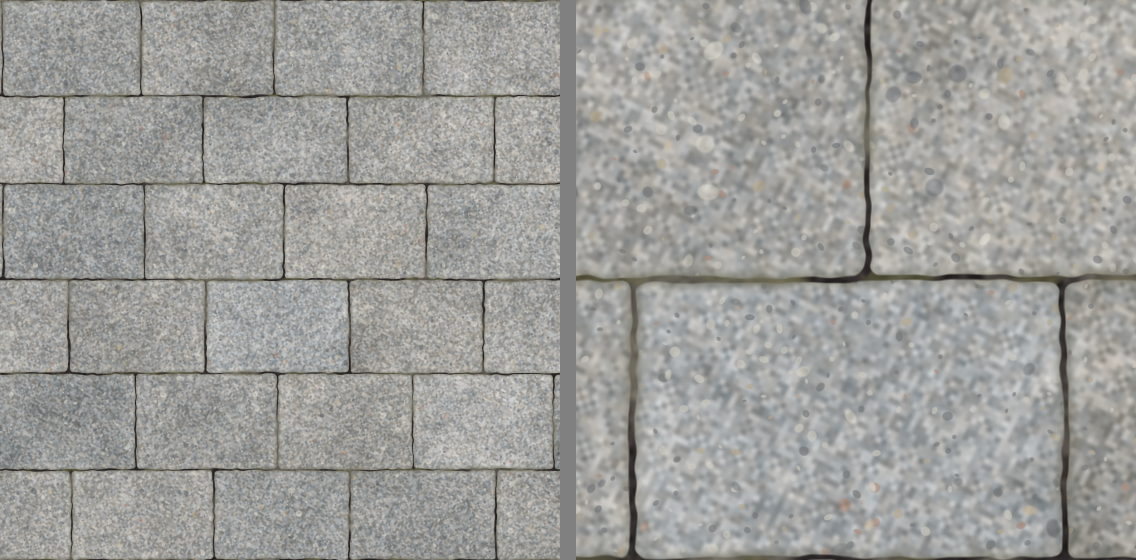
Left, the full canvas; right, a detail of the centre.
This texture is drawn by a Shadertoy shader. Its source:

```glsl
// Grey concrete paving: six courses of four stones in running bond, tiling at the edges.
// Jittered seams bound rounded boxes; periodic value noise gives grain, wear and dirt,
// and sparse hashed cells scatter pebbles through the stone.

vec3 hash3(vec2 p) {
    vec3 q = fract(p.xyx * vec3(0.1031, 0.1030, 0.0973));
    q += dot(q, q.yxz + 33.33);
    return fract((q.xxy + q.yzz) * q.zyx);
}

// Value noise that repeats after n cells across the unit square
float noise(vec2 p, float n) {
    p *= n;
    vec2 i = floor(p), f = p - i;
    f *= f * (3.0 - 2.0 * f);
    vec2 a = mod(i, n), b = mod(i + 1.0, n);
    return mix(mix(hash3(a + n).x, hash3(vec2(b.x, a.y) + n).x, f.x),
               mix(hash3(vec2(a.x, b.y) + n).x, hash3(b + n).x, f.x), f.y);
}

// Seam heights in courses, and seam positions along a course in stones
float rowSeam(float r) {
    float k = mod(r, 6.0);
    return r + step(0.5, k) * 0.07 * (hash3(vec2(k, 91.0)).x - 0.5);
}

float columnSeam(float c, float r) {
    return c + 0.10 * (hash3(vec2(mod(c, 4.0) + 17.0, mod(r, 6.0) + 5.0)).y - 0.5);
}

// One possible pebble per cell, kept inside the cell; alpha is its coverage
vec4 pebble(vec2 p, float n, float density, float pixel) {
    vec2 cell = floor(p * n), id = mod(cell, n);
    vec3 h = hash3(id + n * 2.0), k = hash3(id + n * 3.0 + 7.0);
    vec2 v = p * n - cell - mix(vec2(0.36), vec2(0.64), h.xy);
    float a = 6.2832 * k.x;
    v = mat2(cos(a), -sin(a), sin(a), cos(a)) * v;
    float radius = mix(0.14, 0.34, k.y * k.y);
    float d = length(v * vec2(1.0, 1.0 + 0.7 * h.x)) - radius;
    float soft = max(0.06, 0.7 * pixel * n);
    vec3 color = mix(vec3(0.45, 0.46, 0.47), vec3(0.80, 0.79, 0.75), step(0.40, k.z));
    color = mix(color, vec3(0.71, 0.66, 0.56), step(0.76, k.z));
    color = mix(color, vec3(0.67, 0.55, 0.49), step(0.92, k.z));
    return vec4(color, step(h.z, density) * (1.0 - smoothstep(-soft, soft, d)));
}

void mainImage(out vec4 fragColor, in vec2 fragCoord) {
    vec2 p = fragCoord / iResolution.xy;
    float pixel = 1.0 / iResolution.y;

    // Ragged outlines come from a small warp
    vec2 q = p + 0.0025 * (vec2(noise(p, 19.0), noise(p, 23.0)) - 0.5)
               + 0.0025 * (vec2(noise(p, 103.0), noise(p, 97.0)) - 0.5);

    // Find the course, then the stone within it
    float y = q.y * 6.0, r = floor(y);
    r += step(rowSeam(r + 1.0), y) - step(y, rowSeam(r));
    float x = q.x * 4.0 - 0.5 * (1.0 - mod(r, 2.0)), c = floor(x);
    c += step(columnSeam(c + 1.0, r), x) - step(x, columnSeam(c, r));
    vec3 stoneRandom = hash3(vec2(mod(c, 4.0) + 31.0, mod(r, 6.0) + 57.0));

    // Rounded box distance, negative inside; the gap opens and closes along the seam
    vec2 low = vec2(columnSeam(c, r), rowSeam(r));
    vec2 high = vec2(columnSeam(c + 1.0, r), rowSeam(r + 1.0));
    vec2 toCenter = abs(vec2(x, y) - 0.5 * (low + high)) / vec2(4.0, 6.0);
    float gap = 0.0004 + 0.0007 * stoneRandom.z + 0.0013 * noise(p, 31.0);
    vec2 side = toCenter - 0.5 * (high - low) / vec2(4.0, 6.0) + gap;
    vec2 corner = side + 0.006;
    float d = length(max(corner, 0.0)) + min(max(corner.x, corner.y), 0.0) - 0.006;

    // Stone: broad stains and per-stone tone, then grain on slanted lattices that still tile
    float broad = 0.06 * (noise(p, 5.0) - 0.5) + 0.08 * (noise(p, 11.0) - 0.5)
                + 0.06 * (noise(p, 37.0) - 0.5) + 0.075 * (stoneRandom.x - 0.5);
    float grain = 0.10 * (noise(mat2(1, 1, -1, 1) * p, 89.0) - 0.5)
                + 0.22 * (noise(mat2(2, 1, -1, 2) * p, 127.0) - 0.5);
    float tone = broad + grain;
    vec3 color = vec3(0.619, 0.624, 0.619) + tone * vec3(1.04, 1.0, 0.98);
    color += (stoneRandom.y - 0.5) * vec3(0.026, 0.004, -0.020);
    color += 0.03 * (noise(p, 151.0) - 0.5) * vec3(1.0, 0.0, -1.0);

    // Small chips and scattered larger pebbles
    vec4 chip = pebble(mat2(2, 1, -1, 2) * p, 47.0, 0.30, pixel * 2.24);
    color = mix(color, chip.rgb, 0.65 * chip.a);
    vec4 stonelet = pebble(mat2(1, 1, -1, 1) * p + 0.37, 37.0, 0.16, pixel * 1.41);
    color = mix(color, stonelet.rgb + 0.5 * tone, 0.7 * stonelet.a);

    // Pale worn rim, then patchy dirt next to the joint
    float patches = noise(p, 29.0);
    float rim = smoothstep(-0.014, -0.006, d) * (1.0 - smoothstep(-0.005, -0.001, d));
    color += 0.05 * rim * smoothstep(0.25, 0.8, noise(p, 47.0));
    float dirt = exp(min(d, 0.0) / 0.0032) * (0.30 + 0.55 * patches);
    color = mix(color, vec3(0.46, 0.45, 0.39), dirt);

    // Joint: dark gap, partly filled with dirt, mossy along the courses
    float level = smoothstep(-0.002, 0.002, side.y - side.x);
    vec3 joint = mix(vec3(0.17, 0.15, 0.15), vec3(0.43, 0.41, 0.37), smoothstep(0.35, 0.85, patches));
    joint = mix(joint, vec3(0.40, 0.39, 0.27), 0.7 * level * smoothstep(0.45, 0.8, noise(p, 41.0)));
    joint += 0.12 * (noise(p, 211.0) - 0.5);
    float blend = max(0.0008, 0.7 * pixel);
    color = mix(color, joint, smoothstep(-blend, blend, d));

    fragColor = vec4(clamp(color, 0.0, 1.0), 1.0);
}
```
